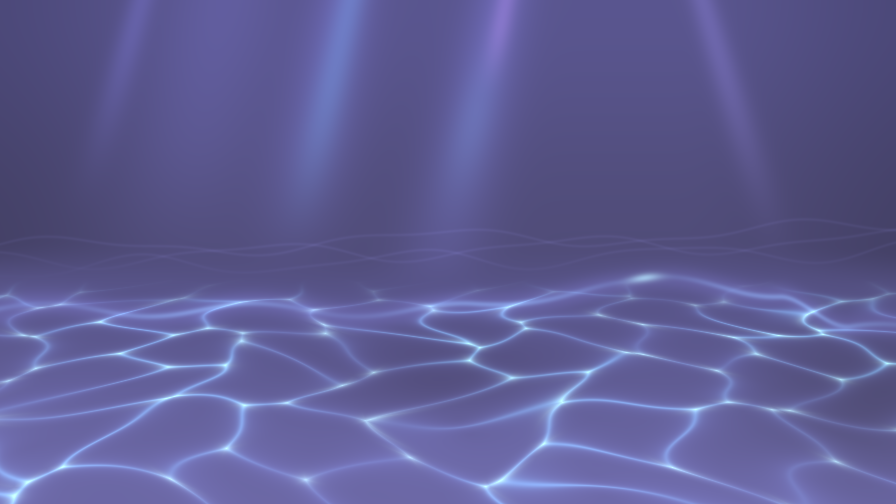
Give the GLSL for this background, as a Shadertoy shader.

```glsl
// Underwater scene: slanted light shafts fade through violet haze above a floor
// covered by a glowing caustic net. The net is warped cellular noise seen in
// perspective; its edges become filaments and its corners become sparkles.

vec2 hash2(vec2 p) {
    return fract(sin(vec2(dot(p, vec2(127.1, 311.7)), dot(p, vec2(269.5, 183.3)))) * 4375.85);
}

// Gaps from the nearest cell centre to the second (edge) and third (corner)
vec2 cellGaps(vec2 p) {
    vec2 cell = floor(p), local = fract(p);
    vec3 nearest = vec3(9.0);
    for (int j = -1; j <= 1; j++)
    for (int i = -1; i <= 1; i++) {
        vec2 offset = vec2(i, j);
        float d = length(offset + 0.12 + 0.76 * hash2(cell + offset) - local);
        if (d < nearest.x) nearest = vec3(d, nearest.xy);
        else if (d < nearest.y) nearest = vec3(nearest.x, d, nearest.y);
        else nearest.z = min(nearest.z, d);
    }
    return nearest.yz - nearest.x;
}

// Soft bell of the given width
float bell(float d, float width) {
    return exp(-d * d / (width * width));
}

// Light shaft that starts on the top edge, leans by slope and widens downward
float shaft(vec2 uv, float top, float slope, float width) {
    float drop = 1.0 - uv.y;
    return bell(uv.x - top - slope * drop, width * (1.0 + drop));
}

vec3 water(vec2 uv) {
    vec3 color = mix(vec3(0.315, 0.30, 0.475), vec3(0.35, 0.335, 0.56), smoothstep(0.5, 1.0, uv.y));
    color *= 1.0 - 0.16 * smoothstep(0.25, 0.55, abs(uv.x - 0.5));

    // Broad violet beams, then the brighter cores
    float reach = smoothstep(0.38, 0.75, uv.y);
    vec3 violet = vec3(0.07, 0.07, 0.14);
    color += violet * 0.9 * reach * shaft(uv, 0.385, -0.12, 0.035);
    color += violet * mix(0.55, 0.9, reach) * shaft(uv, 0.56, -0.13, 0.034);
    color += violet * 0.45 * reach * shaft(uv, 0.25, -0.12, 0.06);
    color += violet * 0.8 * smoothstep(0.55, 0.95, uv.y) * shaft(uv, 0.158, -0.16, 0.015);
    color += vec3(0.08, 0.07, 0.12) * smoothstep(0.42, 0.9, uv.y) * shaft(uv, 0.784, 0.17, 0.015);
    color += vec3(0.02, 0.09, 0.09) * smoothstep(0.48, 0.85, uv.y) * shaft(uv, 0.392, -0.13, 0.017);
    color += vec3(0.02, 0.06, 0.06) * bell(uv.y - 0.76, 0.14) * shaft(uv, 0.56, -0.13, 0.019);
    color += vec3(0.11, 0.06, 0.10) * smoothstep(0.80, 0.96, uv.y) * shaft(uv, 0.565, -0.11, 0.012);

    // Faint distant ripples
    for (int i = 0; i < 3; i++) {
        float k = float(i);
        float crest = 0.505 - 0.02 * k + 0.04 * uv.x
            + 0.018 * sin(uv.x * (15.0 + 3.0 * k) + 0.6 + 2.0 * k) + 0.006 * sin(uv.x * 37.0 + k);
        color += vec3(0.025, 0.025, 0.04) * bell(uv.y - crest, 0.003);
    }
    return color;
}

vec3 seabed(vec2 uv) {
    // Haze colour with dimmer pools at the centre and at the right
    vec3 color = mix(vec3(0.42, 0.405, 0.645), vec3(0.34, 0.325, 0.53), smoothstep(0.0, 0.48, uv.y));
    color -= vec3(0.05, 0.055, 0.09) * bell(length((uv - vec2(0.5, 0.25)) * vec2(1.0, 1.5)), 0.13);
    color -= vec3(0.07, 0.07, 0.13) * bell(length((uv - vec2(0.97, 0.2)) * vec2(1.0, 0.8)), 0.13);

    // Perspective plane, bent by layered sines
    float depth = 1.0 / (0.9 - min(uv.y, 0.6));
    vec2 plane = depth * vec2((uv.x - 0.5) * 5.0, 5.0);
    plane += 0.24 * sin(plane.yx * vec2(2.1, 1.7) + vec2(0.4, 2.0));
    plane += 0.09 * sin(plane.yx * vec2(5.3, 4.1) + vec2(1.7, 0.3));
    vec2 gaps = cellGaps(plane);

    float width = 0.032 * depth;
    float filament = 1.0 / (1.0 + pow(gaps.x / width, 2.0));
    float power = 0.6 + 0.4 * sin(plane.x * 1.9 + 1.3 * sin(plane.y * 1.6));
    float fade = 1.0 - smoothstep(0.36, 0.45, uv.y);
    float sparkle = exp(-gaps.y / (0.055 * depth)) * fade;

    color += vec3(0.05, 0.055, 0.10) * exp(-gaps.x * 5.0) * fade;
    color += vec3(0.10, 0.24, 0.24) * filament * power * fade;
    color += vec3(0.28, 0.42, 0.28) * sparkle;

    // Far rim of the net, rising to a bright crest on the right
    float rim = 0.385 + 0.013 * sin(uv.x * 27.0 + 0.2) + 0.055 * smoothstep(0.53, 0.68, uv.x)
        - 0.016 * smoothstep(0.72, 0.86, uv.x) - 0.08 * smoothstep(0.87, 0.95, uv.x);
    float below = uv.y - rim;
    color += vec3(0.06, 0.06, 0.11) * bell(below, 0.025);
    color += vec3(0.09, 0.17, 0.18) * bell(below, 0.006) * (0.65 + 0.35 * sin(uv.x * 19.0 - 2.6));
    color += vec3(0.25, 0.40, 0.28) * bell(length((uv - vec2(0.72, rim)) * vec2(0.5, 1.0)), 0.009);
    return color;
}

void mainImage(out vec4 fragColor, in vec2 fragCoord) {
    vec2 uv = fragCoord / iResolution.xy;
    float horizon = 0.465 + 0.012 * sin(uv.x * 9.0 + 1.0);
    float floorMask = 1.0 - smoothstep(horizon - 0.05, horizon + 0.05, uv.y);
    vec3 color = mix(water(uv), seabed(uv), floorMask);
    fragColor = vec4(clamp(color, 0.0, 1.0), 1.0);
}
```
